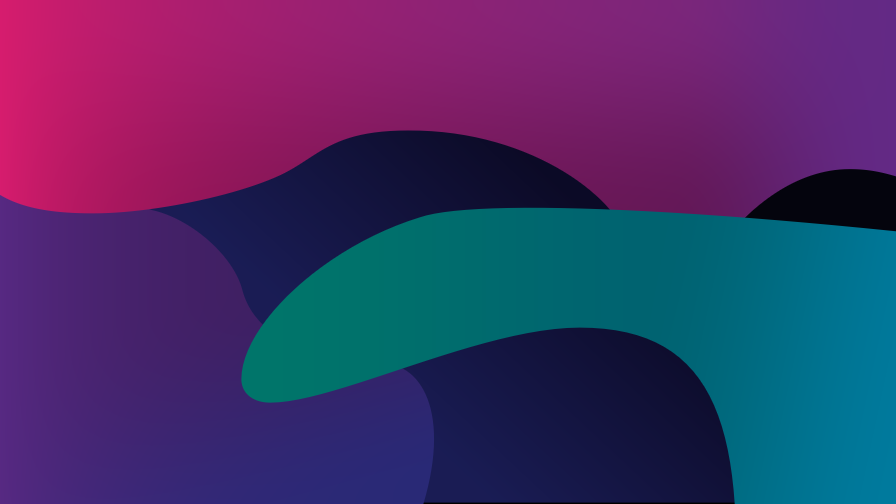
This background is drawn by a Shadertoy shader. Its source:

```glsl
// Flowing paper-like waves: a magenta sky, navy depths, a violet bank and a teal tongue.
// Each layer is a closed path of cubic curves, traced as short segments that give a
// signed distance for smooth edges, then filled with soft directional gradients.

#define CANVAS vec2(1600.0, 900.0)
#define CURVE_STEPS 24
#define EDGE_SOFTNESS 1.0
#define SKY_GLOW_WIDTH 270.0
#define BANK_GLOW_WIDTH 260.0

// Path state: sample point, pen position, squared distance, side (-1 is inside)
vec2 point, pen;
float nearest, side;

void moveTo(vec2 start) {
    pen = start;
    nearest = 1e9;
    side = 1.0;
}

void lineTo(vec2 end) {
    vec2 edge = end - pen, rel = point - pen;
    vec2 gap = rel - edge * clamp(dot(rel, edge) / dot(edge, edge), 0.0, 1.0);
    nearest = min(nearest, dot(gap, gap));
    if ((pen.y > point.y) != (end.y > point.y) && rel.x < rel.y * edge.x / edge.y) side = -side;
    pen = end;
}

void curveTo(vec2 b, vec2 c, vec2 d) {
    vec2 a = pen;
    for (int i = 1; i <= CURVE_STEPS; i++) {
        float t = float(i) / float(CURVE_STEPS), s = 1.0 - t;
        lineTo(s * s * s * a + 3.0 * s * t * (s * b + t * c) + t * t * t * d);
    }
}

float coverage() {
    float pixel = EDGE_SOFTNESS * CANVAS.y / iResolution.y;
    return clamp(0.5 - side * sqrt(nearest) / pixel, 0.0, 1.0);
}

// Layer outlines
float violetBank() {
    moveTo(vec2(230, 540));
    lineTo(vec2(271, 525));
    curveTo(vec2(340, 510), vec2(415, 445), vec2(432, 385));
    curveTo(vec2(442, 345), vec2(465, 320), vec2(500, 295));
    curveTo(vec2(560, 252), vec2(660, 265), vec2(719, 242));
    curveTo(vec2(770, 215), vec2(795, 130), vec2(756, 0));
    lineTo(vec2(740, -50));
    lineTo(vec2(-50, -50));
    lineTo(vec2(-50, 620));
    lineTo(vec2(230, 540));
    return coverage();
}

float magentaSky() {
    moveTo(vec2(-50, 590));
    lineTo(vec2(0, 552));
    curveTo(vec2(45, 525), vec2(105, 519), vec2(167, 519));
    curveTo(vec2(270, 519), vec2(420, 550), vec2(500, 587));
    curveTo(vec2(570, 620), vec2(590, 667), vec2(729, 667));
    curveTo(vec2(900, 668), vec2(1030, 594), vec2(1088, 527));
    lineTo(vec2(1150, 440));
    lineTo(vec2(1700, 440));
    lineTo(vec2(1700, 950));
    lineTo(vec2(-50, 950));
    lineTo(vec2(-50, 590));
    return coverage();
}

float darkHill() {
    moveTo(vec2(1300, 480));
    lineTo(vec2(1329, 510));
    curveTo(vec2(1380, 560), vec2(1445, 598), vec2(1517, 598));
    curveTo(vec2(1550, 598), vec2(1575, 593), vec2(1610, 582));
    lineTo(vec2(1700, 440));
    lineTo(vec2(1300, 440));
    lineTo(vec2(1300, 480));
    return coverage();
}

float tealTongue() {
    moveTo(vec2(431, 223));
    curveTo(vec2(431, 320), vec2(580, 460), vec2(750, 512));
    curveTo(vec2(835, 541), vec2(1150, 533), vec2(1600, 487));
    lineTo(vec2(1700, 478));
    lineTo(vec2(1700, -50));
    lineTo(vec2(1315, -50));
    lineTo(vec2(1312, 0));
    curveTo(vec2(1298, 213), vec2(1220, 315), vec2(1035, 315));
    curveTo(vec2(860, 315), vec2(600, 181), vec2(483, 181));
    curveTo(vec2(450, 181), vec2(431, 199), vec2(431, 223));
    return coverage();
}

void mainImage(out vec4 fragColor, in vec2 fragCoord) {
    vec2 uv = fragCoord / iResolution.xy;
    point = uv * CANVAS;

    // Navy depths, with a thin shadow along the bottom
    float depth = clamp(dot(point, vec2(0.0014, 0.0015)) - 1.245, 0.0, 1.0);
    vec3 color = mix(vec3(0.10, 0.11, 0.33), vec3(0.045, 0.04, 0.15), depth);
    color *= smoothstep(1.0, 4.0, point.y);

    // Violet bank: bluer to the lower right, brighter at the left
    vec3 bank = mix(vec3(0.15, 0.16, 0.46), vec3(0.23, 0.115, 0.36), smoothstep(0.0, 0.5, uv.y + 0.2 - 0.5 * uv.x));
    bank = mix(bank, vec3(0.34, 0.16, 0.51), exp(-point.x / BANK_GLOW_WIDTH));
    color = mix(color, bank, violetBank());

    // Magenta sky: lighter at the top, glowing from both sides
    float lift = smoothstep(0.55, 1.0, uv.y);
    vec3 sky = mix(mix(vec3(0.53, 0.07, 0.31), vec3(0.34, 0.10, 0.35), uv.x),
                   mix(vec3(0.66, 0.11, 0.42), vec3(0.42, 0.16, 0.50), uv.x), lift);
    sky = mix(sky, vec3(0.84, 0.11, 0.43), exp(-point.x / SKY_GLOW_WIDTH));
    sky = mix(sky, vec3(0.39, 0.16, 0.52), smoothstep(0.75, 1.0, uv.x));
    color = mix(color, sky, magentaSky());

    color = mix(color, vec3(0.015, 0.015, 0.05), darkHill());

    // Teal tongue: green tip turning to blue at the right
    vec3 teal = mix(vec3(0.0, 0.46, 0.415), vec3(0.0, 0.385, 0.44), smoothstep(0.25, 0.78, uv.x));
    teal = mix(teal, vec3(0.0, 0.48, 0.62), smoothstep(0.72, 1.08, uv.x + 0.12 * (0.5 - uv.y)));
    fragColor = vec4(mix(color, teal, tealTongue()), 1.0);
}
```
